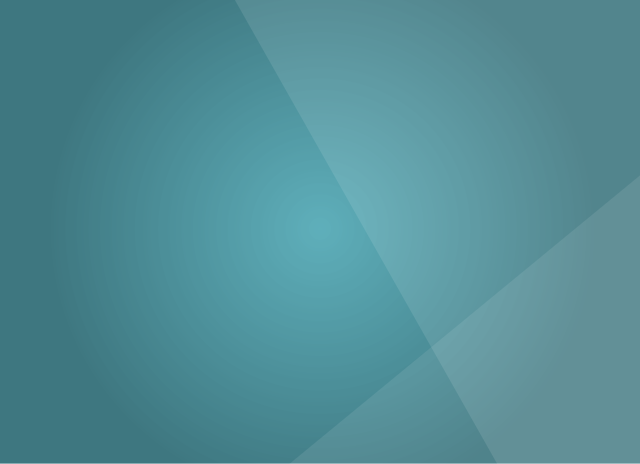
Reproduce this background procedurally as a Shadertoy shader.

```glsl
const vec3 GLOW_COLOR = vec3(0.370, 0.685, 0.730);
const vec3 RIM_COLOR = vec3(0.243, 0.465, 0.500);
const vec3 SHEEN_COLOR = vec3(1.0);
const float STEEP_OPACITY = 0.105;
const float SHALLOW_OPACITY = 0.09;
const float RING_COUNT = 24.0;
const float RING_STRENGTH = 0.5;
const float STRIP_HEIGHT = 0.00083;

// Stair of equal steps from 0 to 1 with softened risers
float softSteps(float t, float count, float blur) {
    float x = t * count;
    float riser = smoothstep(1.0 - blur, 1.0, fract(x));
    return min((floor(x) + riser) / (count - 1.0), 1.0);
}

// Faint concentric rings from the centre colour to the rim colour
vec3 ringGlow(vec2 p, vec2 center, float radius, float pixel, vec3 inner, vec3 outer) {
    float t = clamp(length(p - center) / radius, 0.0, 1.0);
    float blur = min(pixel * RING_COUNT / radius, 1.0);
    float stepped = softSteps(t, RING_COUNT, blur);
    return mix(inner, outer, mix(t, stepped, RING_STRENGTH));
}

// Pixel coverage of a shape edge, positive distance being inside
float coverage(float dist, float pixel) {
    return clamp(dist / pixel + 0.5, 0.0, 1.0);
}

// Signed distance to the line from a to b, positive on its right
float rightOfLine(vec2 p, vec2 a, vec2 b) {
    vec2 along = normalize(b - a);
    return dot(p - a, vec2(along.y, -along.x));
}

void mainImage(out vec4 fragColor, in vec2 fragCoord) {
    vec2 canvas = vec2(iResolution.x / iResolution.y, 1.0);
    vec2 p = fragCoord / iResolution.y;
    float pixel = 1.0 / iResolution.y;

    // Central glow
    vec3 color = ringGlow(p, canvas * vec2(0.5, 0.507), 0.6, pixel, GLOW_COLOR, RIM_COLOR);

    // Two overlapping sheens
    float steep = rightOfLine(p, canvas * vec2(0.777, 0.0), canvas * vec2(0.367, 1.0));
    float shallow = rightOfLine(p, canvas * vec2(0.452, 0.0), canvas * vec2(1.0, 0.622));
    color = mix(color, SHEEN_COLOR, coverage(steep, pixel) * STEEP_OPACITY);
    color = mix(color, SHEEN_COLOR, coverage(shallow, pixel) * SHALLOW_OPACITY);

    // Pale strip along the bottom
    color = mix(color, SHEEN_COLOR, coverage(STRIP_HEIGHT - p.y, pixel));

    fragColor = vec4(color, 1.0);
}
```
